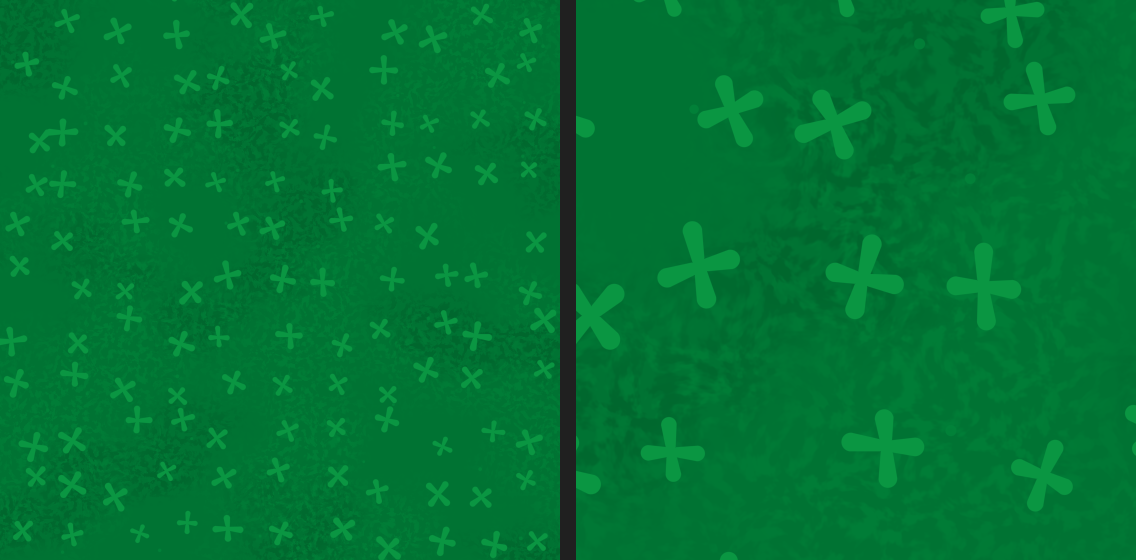
Left, the full canvas; right, a detail of the centre.
Write a Shadertoy shader that draws this pattern.

```glsl
// Scattered rounded crosses and tiny dots on mottled green felt.
#define CROSS_GRID 11.0
#define CROSS_JITTER 0.56
#define CROSS_SIZE 0.0205
#define DOT_GRID 8.0
#define DOT_RADIUS 0.0031
#define GRAIN_SCALE 88.0
#define PATCH_SCALE 3.2

const vec3 BASE_GREEN  = vec3(0.000, 0.450, 0.200);
const vec3 LIGHT_GREEN = vec3(0.000, 0.492, 0.215);
const vec3 DARK_GREEN  = vec3(0.000, 0.402, 0.178);
const vec3 DOT_GREEN   = vec3(0.005, 0.515, 0.225);
const vec3 CROSS_GREEN = vec3(0.040, 0.590, 0.260);

vec2 hash2(vec2 p) {
    vec3 q = fract(p.xyx * vec3(0.1031, 0.1030, 0.0973));
    q += dot(q, q.yzx + 33.33);
    return fract((q.xx + q.yz) * q.zy);
}

// Gradient noise, roughly -0.6 to 0.6
float corner(vec2 cell, vec2 offset) {
    float a = 6.2832 * hash2(cell).x;
    return dot(vec2(cos(a), sin(a)), offset);
}

float noise(vec2 p) {
    vec2 i = floor(p), f = fract(p);
    vec2 u = f * f * f * (f * (f * 6.0 - 15.0) + 10.0);
    vec2 e = vec2(1.0, 0.0);
    return mix(mix(corner(i, f), corner(i + e, f - e), u.x),
               mix(corner(i + e.yx, f - e.yx), corner(i + 1.0, f - 1.0), u.x), u.y);
}

float fbm(vec2 p) {
    return noise(p) + 0.5 * noise(p * 2.07 + 17.3) + 0.25 * noise(p * 4.3 + 41.9);
}

// Four petals, each a capsule widening to its tip
float crossDistance(vec2 p, float size, float turn, vec2 id) {
    float d = 1.0;
    for (int k = 0; k < 4; k++) {
        vec2 r = hash2(id + 53.0 * float(k + 1));
        float a = turn + 1.5708 * float(k) + 0.22 * (r.x - 0.5);
        vec2 q = vec2(dot(p, vec2(cos(a), sin(a))), dot(p, vec2(-sin(a), cos(a))));
        float reach = size * mix(0.76, 1.02, r.y);
        float t = clamp(q.x / reach, 0.0, 1.0);
        d = min(d, length(q - vec2(t * reach, 0.0)) - size * mix(0.15, 0.265, t));
    }
    return d;
}

// Distance to the nearest cross of a jittered grid
float crossField(vec2 uv) {
    float d = 1.0;
    vec2 home = floor(uv * CROSS_GRID);
    for (int y = -1; y <= 1; y++)
    for (int x = -1; x <= 1; x++) {
        vec2 id = home + vec2(x, y);
        vec2 look = hash2(id + 211.0);
        if (hash2(id + 307.0).x < 0.05) continue;
        vec2 center = (id + 0.5 + CROSS_JITTER * (hash2(id + 101.0) - 0.5)) / CROSS_GRID;
        float size = CROSS_SIZE * mix(0.68, 1.12, sqrt(look.x));
        d = min(d, crossDistance(uv - center, size, 6.2832 * look.y, id + 401.0));
    }
    return d;
}

// Sparse dots, kept inside their own cells
float dotField(vec2 uv) {
    vec2 id = floor(uv * DOT_GRID);
    vec2 look = hash2(id + 601.0);
    vec2 center = (id + 0.5 + 0.8 * (hash2(id + 503.0) - 0.5)) / DOT_GRID;
    return look.x < 0.5 ? length(uv - center) - DOT_RADIUS * mix(0.7, 1.1, look.y) : 1.0;
}

// Fine light and dark blotches gathered in broad soft patches
vec3 felt(vec2 uv) {
    vec2 warped = uv + 0.012 * vec2(noise(uv * 25.0), noise(uv * 25.0 + 70.0));
    float lightPatch = smoothstep(-0.28, 0.35, fbm(uv * PATCH_SCALE + 5.7));
    float darkPatch = smoothstep(-0.05, 0.5, fbm(mat2(0.9, -0.5, 0.4, 1.3) * uv * PATCH_SCALE + 31.2));
    float lightGrain = fbm(warped * GRAIN_SCALE + 200.0);
    float darkGrain = fbm(warped * GRAIN_SCALE + 350.0);
    vec3 color = mix(BASE_GREEN, LIGHT_GREEN, lightPatch * smoothstep(-0.15, 0.35, lightGrain));
    return mix(color, DARK_GREEN, darkPatch * smoothstep(-0.2, 0.3, darkGrain));
}

float cover(float d) {
    float pixel = 0.75 / iResolution.y;
    return smoothstep(pixel, -pixel, d);
}

void mainImage(out vec4 fragColor, in vec2 fragCoord) {
    vec2 uv = fragCoord / iResolution.y;
    vec3 color = felt(uv);
    color = mix(color, DOT_GREEN, 0.8 * cover(dotField(uv)));
    color = mix(color, CROSS_GREEN, cover(crossField(uv)));
    fragColor = vec4(color, 1.0);
}
```
